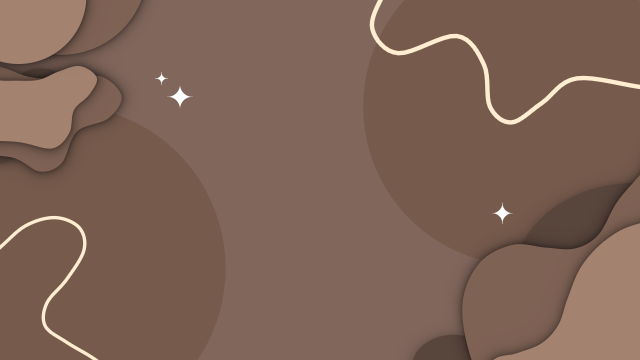
Reproduce this background procedurally as a Shadertoy shader.

```glsl
// Layered brown paper blobs with soft shadows, cream ribbons and white sparkles.
// The canvas is 16 x 9 units, origin at the lower left.

// Smooth curve through control points
vec2 spline(vec2 a, vec2 b, vec2 c, vec2 d, float t) {
    return b + 0.5 * t * (c - a + t * (2.0 * a - 5.0 * b + 4.0 * c - d
             + t * (3.0 * (b - c) + d - a)));
}

// Distance to a spline: 12 spans close it (signed inside), 9 leave it open
float curveDistance(vec2 p, vec2 v[12], int spans) {
    float nearest = 1e4, side = 1.0;
    for (int i = 0; i < spans; i++) {
        vec2 a = v[i], b = v[(i + 1) % 12], c = v[(i + 2) % 12], d = v[(i + 3) % 12];
        vec2 start = b;
        for (int k = 1; k <= 8; k++) {
            vec2 end = spline(a, b, c, d, float(k) / 8.0);
            vec2 e = end - start, w = p - start;
            vec2 gap = w - e * clamp(dot(w, e) / dot(e, e), 0.0, 1.0);
            nearest = min(nearest, dot(gap, gap));
            bool crosses = (start.y > p.y) != (end.y > p.y);
            if (crosses && w.x < e.x * w.y / e.y) side = -side;
            start = end;
        }
    }
    return sqrt(nearest) * (spans == 12 ? side : 1.0);
}

float ellipse(vec2 p, vec2 center, vec2 radii) {
    return (length((p - center) / radii) - 1.0) * min(radii.x, radii.y);
}

// Four-pointed star bounded by four circular arcs
float sparkle(vec2 p, vec2 center, float size) {
    vec2 q = abs(p - center);
    return max(size - length(q - size), max(q.x, q.y) - size);
}

// Paint a shape over the colour, with a soft shadow around it
void layer(inout vec3 color, float d, vec3 paint, float shadow) {
    float pixel = 9.0 / iResolution.y;
    color *= 1.0 - shadow * exp(-max(d, 0.0) * 9.0);
    color = mix(color, paint, clamp(0.5 - d / pixel, 0.0, 1.0));
}

void mainImage(out vec4 fragColor, in vec2 fragCoord) {
    vec2 p = fragCoord / iResolution.y * 9.0;
    vec3 disc = vec3(0.463, 0.355, 0.30);
    vec3 clay = vec3(0.495, 0.383, 0.33);
    vec3 sand = vec3(0.64, 0.51, 0.44);
    vec3 dark = vec3(0.345, 0.27, 0.235);
    vec3 cream = vec3(1.0, 0.93, 0.82);
    vec3 color = vec3(0.505, 0.40, 0.36);

    // Large flat discs
    layer(color, length(p - vec2(1.56, 2.29)) - 4.08, disc, 0.0);
    layer(color, length(p - vec2(13.04, 6.33)) - 3.96, disc, 0.0);

    // Ribbons
    float upperRibbon = curveDistance(p, vec2[12](
        vec2(10.21, 10.04), vec2(9.58, 9.13), vec2(9.31, 8.27), vec2(9.96, 7.67),
        vec2(11.42, 8.10), vec2(12.10, 7.38), vec2(12.25, 6.33), vec2(12.79, 5.94),
        vec2(13.54, 6.42), vec2(14.42, 7.04), vec2(16.15, 6.81), vec2(17.29, 6.83)), 9);
    layer(color, upperRibbon - 0.055, cream, 0.0);
    float lowerRibbon = curveDistance(p, vec2[12](
        vec2(-0.83, 2.23), vec2(-0.10, 2.73), vec2(0.63, 3.35), vec2(1.38, 3.56),
        vec2(1.98, 3.31), vec2(2.10, 2.75), vec2(1.67, 2.02), vec2(1.17, 1.42),
        vec2(1.13, 0.85), vec2(1.67, 0.44), vec2(2.5, -0.08), vec2(3.13, -0.79)), 9);
    layer(color, lowerRibbon - 0.042, cream, 0.0);

    // Left stack
    layer(color, ellipse(p, vec2(1.0, 7.06), vec2(0.48, 0.23)), dark, 0.2);
    layer(color, ellipse(p, vec2(-0.04, 5.2), vec2(0.42, 0.28)), dark, 0.2);
    float leftClay = curveDistance(p, vec2[12](
        vec2(-0.83, 7.38), vec2(0.0, 7.33), vec2(0.73, 7.08), vec2(1.56, 7.02),
        vec2(2.5, 7.10), vec2(3.04, 6.60), vec2(2.71, 6.04), vec2(1.92, 5.71),
        vec2(1.54, 4.92), vec2(1.0, 4.71), vec2(0.38, 5.04), vec2(-0.83, 5.42)), 12);
    layer(color, leftClay, clay, 0.4);
    float leftSand = curveDistance(p, vec2[12](
        vec2(-0.83, 6.92), vec2(0.21, 6.98), vec2(0.94, 7.0), vec2(1.46, 7.21),
        vec2(2.0, 7.35), vec2(2.42, 7.06), vec2(2.23, 6.63), vec2(1.85, 6.25),
        vec2(1.73, 5.67), vec2(1.31, 5.29), vec2(0.52, 5.44), vec2(-0.83, 5.67)), 12);
    layer(color, leftSand, sand, 0.4);

    // Top left discs
    layer(color, length(p - vec2(1.54, 9.77)) - 2.14, clay, 0.4);
    layer(color, length(p - vec2(0.46, 9.1)) - 1.70, sand, 0.45);

    // Lower right stack
    layer(color, ellipse(p, vec2(15.83, 1.92), vec2(3.02, 2.5)), dark, 0.15);
    layer(color, ellipse(p, vec2(11.35, -0.17), vec2(1.05, 0.8)), dark, 0.15);
    float rightClay = curveDistance(p, vec2[12](
        vec2(17.08, 5.88), vec2(16.0, 4.63), vec2(15.42, 3.94), vec2(14.96, 3.13),
        vec2(14.38, 2.79), vec2(13.65, 2.81), vec2(12.81, 2.88), vec2(11.98, 2.42),
        vec2(11.56, 1.40), vec2(11.79, 0.0), vec2(12.5, -1.42), vec2(17.7, -1.42)), 12);
    layer(color, rightClay, clay, 0.4);
    float rightSand = curveDistance(p, vec2[12](
        vec2(17.71, 3.69), vec2(16.0, 3.42), vec2(15.17, 3.02), vec2(14.54, 2.35),
        vec2(14.19, 1.54), vec2(13.96, 0.88), vec2(13.54, 0.42), vec2(12.92, 0.17),
        vec2(12.29, -0.04), vec2(11.88, -1.0), vec2(14.58, -1.42), vec2(17.71, -1.42)), 12);
    layer(color, rightSand, sand, 0.35);

    // Sparkles
    layer(color, sparkle(p, vec2(4.5, 6.58), 0.31), vec3(1.0), 0.0);
    layer(color, sparkle(p, vec2(4.04, 7.04), 0.15), vec3(1.0), 0.0);
    layer(color, sparkle(p, vec2(12.56, 3.67), 0.26), vec3(1.0), 0.0);

    fragColor = vec4(color, 1.0);
}
```
